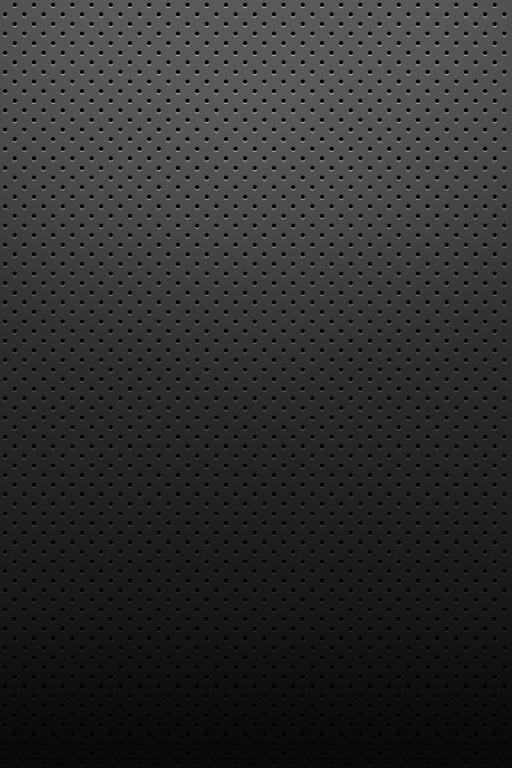
This pattern is drawn by a Shadertoy shader. Its source:

```glsl
// Dark metal sheet with staggered round perforations, lit softly from above.

const float REPEATS_DOWN = 40.0;               // lattice periods per canvas height
const vec2 LATTICE_ORIGIN = vec2(0.27, 0.25);  // first hole centre, in periods
const float HOLE_RADIUS = 0.112;
const float RIM_DROP = 0.065;                  // how far the lit lip sits below the hole

// Distance to the nearest centre of a square lattice with unit period.
float latticeDistance(vec2 p) {
    return length(fract(p + 0.5) - 0.5);
}

// Distance to the nearest hole centre; odd rows shift by half a period.
float staggeredDistance(vec2 p) {
    return min(latticeDistance(p), latticeDistance(p - 0.5));
}

// Antialiased coverage of a disc.
float discCoverage(float centreDistance, float radius, float pixel) {
    return 1.0 - smoothstep(radius - 0.6 * pixel, radius + 0.6 * pixel, centreDistance);
}

// Brightness of the sheet: a dim vertical ramp plus a wide glow at the top.
float sheetShade(vec2 uv) {
    float ramp = mix(0.025, 0.15, smoothstep(-0.1, 0.5, uv.y));
    float glowDistance = length(vec2((uv.x - 0.5) * 0.46, 1.0 - uv.y));
    float glow = 1.0 - smoothstep(0.1, 0.62, glowDistance);
    return ramp + 0.2 * glow;
}

void mainImage(out vec4 fragColor, in vec2 fragCoord) {
    vec2 uv = fragCoord / iResolution.xy;
    float pixel = REPEATS_DOWN / iResolution.y;
    vec2 p = fragCoord * pixel - LATTICE_ORIGIN;

    // Sheet
    float sheet = sheetShade(uv);
    float shade = sheet;

    // Bright lower lip
    float lip = discCoverage(staggeredDistance(p + vec2(0.0, RIM_DROP)), HOLE_RADIUS, pixel);
    shade = mix(shade, sheet * 2.0, lip);

    // Hole, almost black
    float hole = discCoverage(staggeredDistance(p), HOLE_RADIUS, pixel);
    shade = mix(shade, sheet * 0.06, hole);

    fragColor = vec4(vec3(shade), 1.0);
}
```
